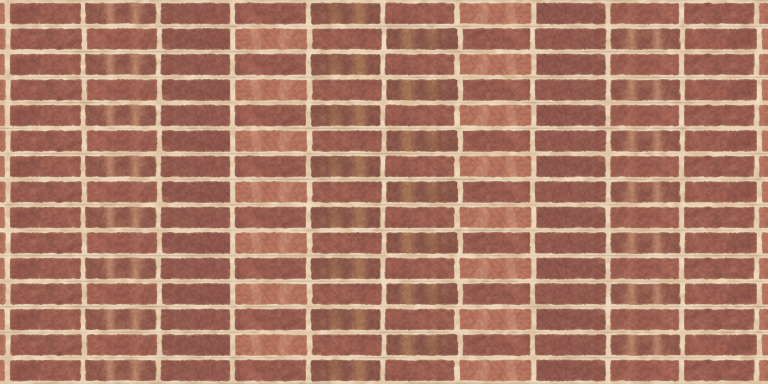
This texture is drawn by a Shadertoy shader. Its source:

```glsl
// Stacked red brick wall with pale sandy mortar, banded bricks and worn edges.

float hash(vec2 p) {
    return fract(sin(dot(p, vec2(127.1, 311.7))) * 43758.5453);
}

float noise(vec2 p) {
    vec2 i = floor(p), f = fract(p);
    f = f * f * (3.0 - 2.0 * f);
    return mix(mix(hash(i), hash(i + vec2(1, 0)), f.x),
               mix(hash(i + vec2(0, 1)), hash(i + vec2(1, 1)), f.x), f.y);
}

// Soft vertical stripe across a brick
float band(float x, float center, float width) {
    float d = (x - center) / width;
    return exp(-d * d);
}

// 1 when the brick kind equals the given number
float isKind(float kind, float number) {
    return 1.0 - step(0.5, abs(kind - number));
}

// k: kind of brick along the course, b: position inside the brick, 0 to 1
vec3 brickColor(float k, vec2 b) {
    vec2 s = vec2(k * 5.0 + b.x * 2.93, b.y);
    float blotch = noise(s * 2.2 + 7.0);
    float grain = noise(s * 11.0) - 0.5;
    float wobble = 0.05 * (noise(vec2(k * 9.0, b.y * 3.0)) - 0.5);
    float bands = band(b.x + wobble, 0.34, 0.06) + band(b.x - wobble, 0.70, 0.07);

    float pink = isKind(k, 6.0) + isKind(k, -1.0) + isKind(k, 10.0);
    float gold = isKind(k, 4.0);
    float striped = isKind(k, 1.0);
    float dark = isKind(k, 2.0) + isKind(k, 7.0);

    float tone = 0.25 + 0.5 * hash(vec2(k, 3.0)) + 0.7 * (blotch - 0.5);
    vec3 c = mix(vec3(0.55, 0.33, 0.29), vec3(0.65, 0.39, 0.33), clamp(tone, 0.0, 1.0));
    c = mix(c, vec3(0.53, 0.32, 0.29), 0.65 * dark);
    c = mix(c, vec3(0.71, 0.45, 0.37), 0.85 * pink);
    c = mix(c, vec3(0.51, 0.33, 0.28), 0.8 * gold + 0.5 * striped);
    c = mix(c, vec3(0.79, 0.57, 0.46), 0.65 * bands * (pink + striped));
    c = mix(c, vec3(0.72, 0.52, 0.34), 0.7 * bands * gold * (0.5 + 0.5 * blotch));
    return c * (1.0 + 0.16 * grain);
}

void mainImage(out vec4 fragColor, in vec2 fragCoord) {
    vec2 uv = fragCoord / iResolution.xy;
    vec2 p = vec2(uv.x * 10.25 - 0.12, (1.0 - uv.y) * 15.06 - 0.03);
    float pixel = 15.06 / iResolution.y;
    float odd = mod(floor(p.y), 2.0);
    float fy = fract(p.y);

    // Nearest upright joint, nudged sideways in alternate courses
    float joint = floor(p.x + 0.5);
    float jointX = joint + 0.05 * (hash(vec2(joint, odd)) - 0.5);
    float column = joint - 1.0 + step(jointX, p.x);

    // Every other course is the same run of bricks turned half around
    vec2 b = vec2(p.x - column, fy);
    float kind = mix(column, 9.0 - column, odd);
    b = mix(b, 1.0 - b, odd);

    // Rounded brick outline with rough edges, in units of a course height
    vec2 wear = vec2(kind * 5.0 + b.x * 2.93, b.y);
    float rough = 0.045 * (noise(wear * 4.0) - 0.5) + 0.03 * (noise(wear * 12.0) - 0.5);
    vec2 inset = vec2(abs(p.x - jointX) * 2.93 - 0.095, min(fy, 1.0 - fy) - 0.09);
    float inside = 0.07 - length(max(0.07 - inset, 0.0)) + rough;

    // Mortar with mottling and a faint shadow along the bed joints
    float mottle = noise(p * vec2(11.0, 5.0));
    vec3 color = mix(vec3(0.86, 0.75, 0.62), vec3(0.95, 0.87, 0.76), mottle);
    float bed = band(min(fy, 1.0 - fy), 0.0, 0.03);
    color *= 1.0 - 0.14 * bed * noise(vec2(p.x * 2.0, floor(p.y + 0.5)));

    // Brick face, dusted with sand near its rim
    vec3 face = brickColor(kind, b);
    float dust = 1.0 - smoothstep(0.0, 0.09, inside);
    face = mix(face, vec3(0.79, 0.62, 0.49), 0.55 * dust * noise(wear * 5.0 + 20.0));
    float edge = max(0.03, 0.7 * pixel);
    color = mix(color, face, smoothstep(-edge, edge, inside));

    fragColor = vec4(color, 1.0);
}
```
